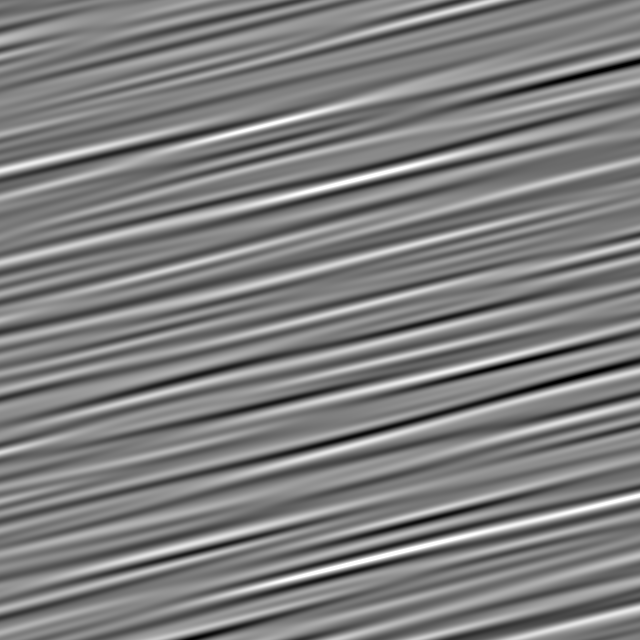
Write a WebGL 2 fragment shader that draws this texture.

```glsl
#version 300 es
precision highp float;
// Grey brushed streaks: band-limited directional noise, slightly tilted.

#define WAVES 220            // plane waves summed
#define TILT 0.243           // streak direction, radians above horizontal
#define FAN 0.050            // largest deviation of a wave from that direction
#define FREQ_MIN 9.0         // lowest wave frequency, cycles per canvas
#define FREQ_MAX 88.0        // highest wave frequency
#define FREQ_PEAK 33.0       // strongest frequency
#define FREQ_WIDTH 24.0      // falloff of amplitude around the peak
#define MEAN_GREY 0.497
#define CONTRAST 0.135       // standard deviation of the grey level
#define GLINT 0.035          // extra strength of the brightest and darkest streaks
#define SEED 17u

const float TAU = 6.2831853;

uniform vec2 u_resolution;
out vec4 fragColor;

// Integer hash giving four values in 0..1
vec4 hash4(uint n) {
    uvec4 h = (uvec4(n) * 4u + uvec4(0u, 1u, 2u, 3u)) * 747796405u + 2891336453u;
    h = ((h >> ((h >> 28u) + 4u)) ^ h) * 277803737u;
    h = (h >> 22u) ^ h;
    return vec4(h >> 8u) / 16777216.0;
}

// Sum of random plane waves in a narrow wedge, scaled to unit variance
float streakNoise(vec2 p) {
    float sum = 0.0;
    float power = 0.0;
    for (int i = 0; i < WAVES; i++) {
        vec4 rnd = hash4(uint(i) + SEED * 1000u);

        // Jittered frequency steps cover the band evenly without repeats
        float freq = mix(FREQ_MIN, FREQ_MAX, (float(i) + rnd.x) / float(WAVES));
        float offset = (freq - FREQ_PEAK) / FREQ_WIDTH;
        float amplitude = exp(-offset * offset);

        float angle = TILT + FAN * (rnd.y + rnd.z - 1.0);
        vec2 normal = vec2(-sin(angle), cos(angle));
        sum += amplitude * cos(TAU * (freq * dot(p, normal) + rnd.w));
        power += 0.5 * amplitude * amplitude;
    }
    return sum * inversesqrt(power);
}

void main() {
    vec2 p = gl_FragCoord.xy / min(u_resolution.x, u_resolution.y);
    float streak = streakNoise(p);

    // Cubic term lengthens the tails; the linear term keeps the variance
    streak *= 1.0 - 3.0 * GLINT + GLINT * streak * streak;
    fragColor = vec4(vec3(clamp(MEAN_GREY + CONTRAST * streak, 0.0, 1.0)), 1.0);
}
```
